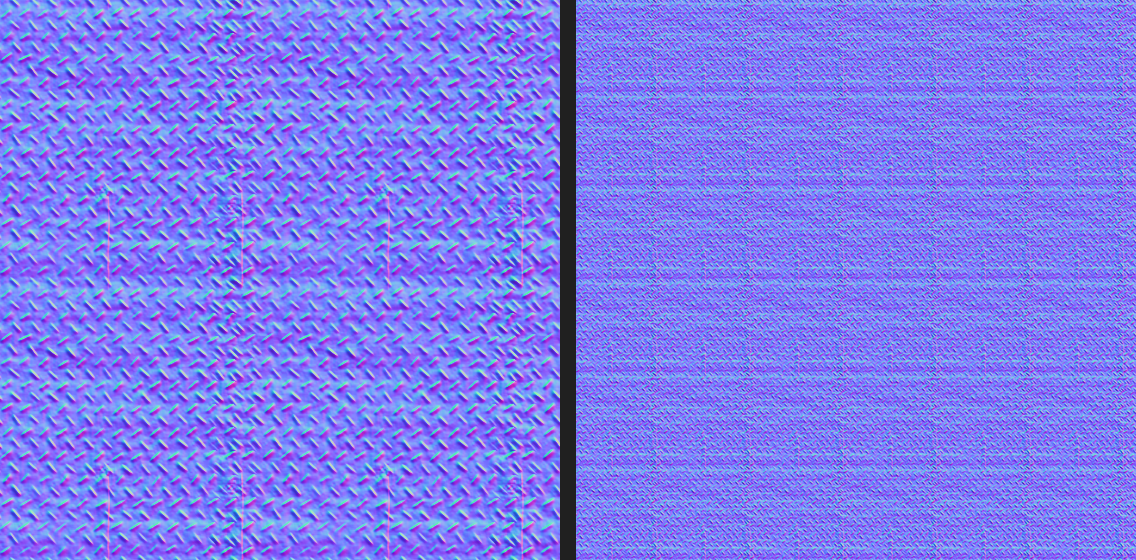
Left, the tile; right, the same tile 3 across and 3 down.
Write a WebGL 1 fragment shader that draws this texture map.

```glsl
precision highp float;
// Tangent-space normal map of worn steel tread plate with staggered lugs and two short weld seams.

uniform vec2 u_resolution;

const float TILES = 2.0;                 // plate repeats across and down
const vec2 LUG_COUNT = vec2(15.0, 12.0); // lugs of each direction per plate
const vec2 PHASE_FALL = vec2(0.75, -0.05);
const vec2 PHASE_RISE = vec2(0.30, 0.46);
const float ANGLE_FALL = -0.82;
const float ANGLE_RISE = 0.68;
const float LUG_HALF_LENGTH = 0.027;
const float LUG_HEIGHT = 0.0092;
const float UPPER_BEVEL = 0.0085;
const float LOWER_BEVEL = 0.0160;
const float LUG_JITTER = 0.006;
const float ROW_SHIFT = 0.016;           // sideways drift between rows
const float WARP = 0.012;                // slow bending of the lug grid
const float SEAM_LEFT = 0.387;
const float SEAM_RIGHT = 0.865;
const float SEAM_TOP = 0.31;
const float SEAM_HEIGHT = 0.0075;
const float STRIP_X = 0.835;             // heavily worn vertical strip
const float STRIP_WIDTH = 0.075;
const float GRAIN = 0.0078;
const vec2 RELIEF = vec2(0.85, 1.3);     // slope gain across and up
const float SAMPLE_STEP = 0.0016;

float hash(vec2 p) {
  vec3 q = fract(vec3(p.xyx) * vec3(0.1031, 0.1030, 0.0973));
  q += dot(q, q.yzx + 33.33);
  return fract((q.x + q.y) * q.z);
}

// Wraps whole cell numbers; the half offset guards against rounding.
vec2 wrapCell(vec2 cell, vec2 count) {
  return floor(mod(cell + 0.5, count));
}

// Value noise that wraps once per plate.
float noise(vec2 p, vec2 cells, float seed) {
  vec2 g = p * cells;
  vec2 i = floor(g);
  vec2 f = g - i;
  f = f * f * f * (f * (f * 6.0 - 15.0) + 10.0);
  vec2 a = wrapCell(i, cells) + seed;
  vec2 b = wrapCell(i + 1.0, cells) + seed;
  return mix(mix(hash(a), hash(vec2(b.x, a.y)), f.x),
             mix(hash(vec2(a.x, b.y)), hash(b), f.x), f.y);
}

float wrapDelta(float x) {
  return fract(x + 0.5) - 0.5;
}

// Tapered, rounded bar with a steep upper flank and a long lower flank.
float lugProfile(vec2 q, float angle) {
  float c = cos(angle);
  float s = sin(angle);
  vec2 r = vec2(c * q.x + s * q.y, c * q.y - s * q.x);
  float bevel = mix(LOWER_BEVEL, UPPER_BEVEL, smoothstep(-0.004, 0.004, r.y));
  float along = r.x * r.x / (LUG_HALF_LENGTH * LUG_HALF_LENGTH);
  float across = r.y / bevel;
  return exp(-3.5 * (along * along + across * across));
}

// One direction of lugs, taking the four nearest cells.
float lugField(vec2 p, vec2 phase, float angle, float seed) {
  vec2 g = p * LUG_COUNT - phase;
  vec2 base = floor(g);
  float h = 0.0;
  for (int j = 0; j < 2; j++) {
    for (int i = 0; i < 2; i++) {
      vec2 cell = base + vec2(float(i), float(j));
      vec2 id = wrapCell(cell, LUG_COUNT) + seed;
      vec2 jitter = vec2(hash(id + 3.7), hash(id + 9.1)) - 0.5;
      vec2 q = (g - cell) / LUG_COUNT - jitter * LUG_JITTER;
      float turn = (hash(id + 17.3) - 0.5) * 0.25;
      float strength = 0.7 + 0.6 * hash(id + 25.9);
      h = max(h, strength * lugProfile(q, angle + turn));
    }
  }
  return h;
}

// Uneven weld that ramps up from the left and drops at its edge.
float seam(vec2 p, float x) {
  float wobble = 0.004 * (noise(p, vec2(1.0, 40.0), 71.0) - 0.5);
  float dx = wrapDelta(p.x - x) + wobble;
  float y = wrapDelta(p.y - 0.5 * SEAM_TOP + 0.015);
  float span = 1.0 - smoothstep(0.15, 0.18, abs(y));
  float ramp = smoothstep(-0.055, -0.003, dx) * (1.0 - smoothstep(-0.003, 0.005, dx));
  return SEAM_HEIGHT * span * ramp * (0.5 + noise(p, vec2(6.0, 22.0), 77.0));
}

float patchMask(vec2 p, vec2 centre) {
  vec2 d = vec2(wrapDelta(p.x - centre.x), wrapDelta(p.y - centre.y));
  return exp(-dot(d, d) / 0.0013);
}

float plateHeight(vec2 p) {
  float scar = patchMask(p, vec2(SEAM_LEFT - 0.015, SEAM_TOP)) +
               patchMask(p, vec2(SEAM_RIGHT - 0.03, SEAM_TOP - 0.05));
  float stripX = wrapDelta(p.x - STRIP_X) / STRIP_WIDTH;
  float strip = exp(-stripX * stripX);

  vec2 bend = vec2(noise(p, vec2(4.0), 83.0), noise(p, vec2(4.0), 89.0)) - 0.5;
  vec2 w = p + WARP * bend;
  w.x += ROW_SHIFT * (noise(p, vec2(1.0, 12.0), 97.0) - 0.5);
  float lugs = max(lugField(w, PHASE_FALL, ANGLE_FALL, 0.0),
                   lugField(w, PHASE_RISE, ANGLE_RISE, 40.0));
  float ghost = lugField(w + vec2(0.021, 0.013), PHASE_FALL, ANGLE_FALL, 80.0);
  lugs = max(lugs, 0.75 * strip * ghost);
  float contrast = 0.72 + 0.6 * noise(p, vec2(5.0, 4.0), 11.0) + 0.2 * strip;
  float h = LUG_HEIGHT * lugs * contrast * (1.0 - 0.6 * min(scar, 1.0));

  // Broad dents, pitting and fine grain
  float rough = GRAIN * (1.0 + 0.6 * strip + 0.6 * scar);
  h += 0.013 * noise(p, vec2(3.0, 12.0), 23.0);
  h += rough * (noise(p, vec2(26.0), 31.0) + 0.5 * noise(p, vec2(54.0), 47.0));
  h += rough * (0.14 + 0.3 * scar) * noise(p, vec2(104.0), 59.0);
  return h + seam(p, SEAM_LEFT) + seam(p, SEAM_RIGHT);
}

void main() {
  vec2 p = fract(gl_FragCoord.xy / u_resolution * TILES);
  vec2 e = vec2(SAMPLE_STEP, 0.0);
  vec2 slope = vec2(plateHeight(p + e.xy) - plateHeight(p - e.xy),
                    plateHeight(p + e.yx) - plateHeight(p - e.yx)) / (2.0 * SAMPLE_STEP);
  vec3 normal = normalize(vec3(-slope * RELIEF, 1.0));
  gl_FragColor = vec4(normal * 0.5 + 0.5, 1.0);
}
```
